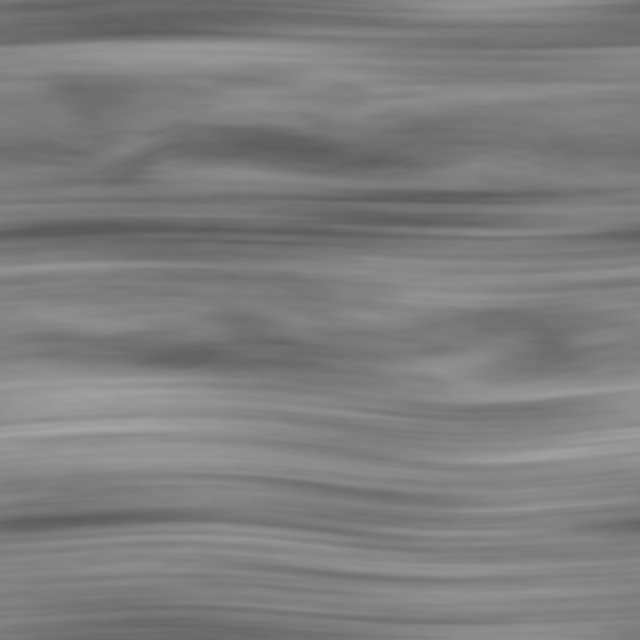
Give the GLSL for this texture, as a Shadertoy shader.

```glsl
// Grey weathered wood grain: long soft horizontal streaks with two smoky, knotted bands.

const float TAU = 6.2831853;
const float MID_GREY = 0.482;
const float DARKEST = 0.36;
const float LIGHTEST = 0.64;

// Random value from -1 to 1 for a lattice cell.
float hashCell(vec2 cell, float seed) {
    vec3 p = fract(vec3(cell.xyx + seed * 7.31) * vec3(0.1031, 0.1030, 0.0973));
    p += dot(p, p.yzx + 33.33);
    return 2.0 * fract((p.x + p.y) * p.z) - 1.0;
}

float ease(float t) {
    return t * t * t * (t * (t * 6.0 - 15.0) + 10.0);
}

// One row of wrapping noise, shifted sideways at random so cells never line up.
float rowNoise(float x, float row, float columns, float seed) {
    x = x * columns + 8.0 * hashCell(vec2(91.0, row), seed);
    float cell = floor(x);
    float a = hashCell(vec2(mod(cell, columns), row), seed);
    float b = hashCell(vec2(mod(cell + 1.0, columns), row), seed);
    return mix(a, b, ease(x - cell));
}

// Noise on the unit square, wrapping after the given columns and rows.
float streakNoise(vec2 p, vec2 repeats, float seed) {
    float y = p.y * repeats.y;
    float row = floor(y);
    float below = rowNoise(p.x, mod(row, repeats.y), repeats.x, seed);
    float above = rowNoise(p.x, mod(row + 1.0, repeats.y), repeats.x, seed);
    return mix(below, above, ease(y - row));
}

// Gentle bending of the fibres, strongest in the lower half.
float fibreBend(vec2 p) {
    float lower = 0.5 + 0.5 * cos(TAU * (p.y - 0.3));
    float sway = sin(TAU * (p.x - 0.5)) + 0.12 * sin(TAU * (2.0 * p.x - p.y) + 1.0);
    return mix(0.004, 0.017, lower) * sway;
}

// Soft horizontal band, one at its centre.
float softBand(float y, float centre, float halfWidth) {
    float d = (y - centre) / halfWidth;
    return exp(-d * d * d * d);
}

// Straight fibres, from wide bands down to hairlines.
float straightGrain(vec2 p) {
    float wide = 0.066 * streakNoise(p, vec2(2.0, 9.0), 1.0)
               + 0.068 * streakNoise(p, vec2(3.0, 22.0), 2.0);
    float thin = 0.044 * streakNoise(p, vec2(3.0, 50.0), 3.0)
               + 0.035 * streakNoise(p, vec2(2.0, 104.0), 4.0)
               + 0.018 * streakNoise(p, vec2(4.0, 170.0), 5.0);
    return wide + thin;
}

// Smoky swirls: blotches in a domain pushed about twice by other noise.
float smokyGrain(vec2 p) {
    vec2 push = vec2(streakNoise(p, vec2(4.0, 11.0), 11.0),
                     streakNoise(p, vec2(5.0, 8.0), 12.0));
    vec2 q = p + push * vec2(0.08, 0.035);
    vec2 curl = vec2(streakNoise(q, vec2(8.0, 20.0), 17.0),
                     streakNoise(q, vec2(9.0, 16.0), 18.0));
    vec2 r = q + curl * vec2(0.035, 0.012);
    return 0.078 * streakNoise(r, vec2(4.0, 13.0), 13.0)
         + 0.048 * streakNoise(r, vec2(7.0, 27.0), 14.0)
         + 0.024 * streakNoise(r, vec2(10.0, 60.0), 15.0)
         + 0.012 * streakNoise(q, vec2(14.0, 110.0), 16.0) - 0.012;
}

// Faint short flecks over the whole surface.
float flecks(vec2 p) {
    return 0.009 * streakNoise(p, vec2(24.0, 128.0), 31.0)
         + 0.006 * streakNoise(p, vec2(50.0, 190.0), 32.0);
}

void mainImage(out vec4 fragColor, in vec2 fragCoord) {
    vec2 uv = fragCoord / iResolution.xy;
    vec2 fibre = vec2(uv.x, uv.y + fibreBend(uv));

    // The smoky bands have wandering borders.
    float border = fibre.y + 0.025 * streakNoise(uv, vec2(4.0, 8.0), 21.0);
    float smoky = 0.9 * max(softBand(border, 0.79, 0.085), softBand(border, 0.47, 0.075));

    float grain = mix(straightGrain(fibre), smokyGrain(fibre), smoky) + flecks(fibre);
    float grey = clamp(MID_GREY + grain, DARKEST, LIGHTEST);
    fragColor = vec4(vec3(grey), 1.0);
}
```
